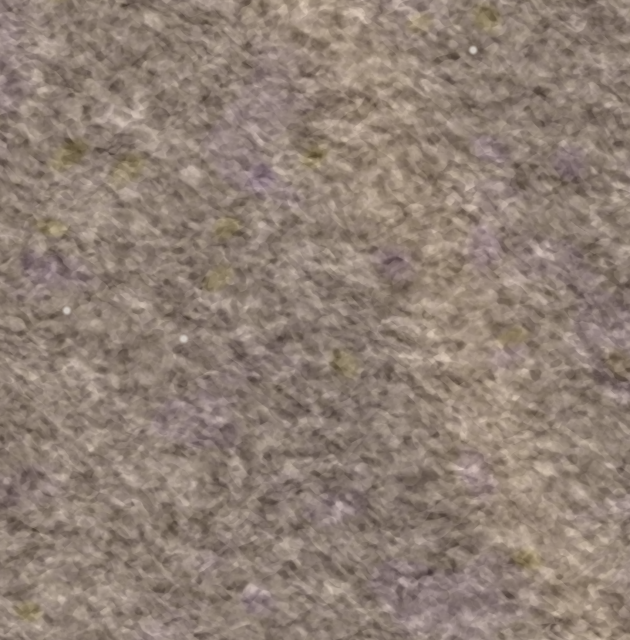
Reproduce this texture procedurally as a Shadertoy shader.

```glsl
// Weathered taupe stone: fine slanted grain, a pale diagonal band, faint violet and olive stains.

const vec3 STONE  = vec3(0.560, 0.502, 0.457);
const vec3 BAND   = vec3(0.055, 0.045, 0.026);
const vec3 SHADE  = vec3(-0.044, -0.040, -0.030);
const vec3 VIOLET = vec3(0.008, -0.006, 0.060);
const vec3 OLIVE  = vec3(-0.025, -0.022, -0.100);
const vec3 GLINT  = vec3(0.90, 0.87, 0.84);

// Three random values per cell
vec3 hash3(vec2 cell) {
    vec3 q = fract(cell.xyx * vec3(0.1031, 0.1030, 0.0973));
    q += dot(q, q.yxz + 33.33);
    return fract((q.xxy + q.yzz) * q.zyx);
}

vec2 rotate(vec2 p, float angle) {
    float c = cos(angle), s = sin(angle);
    return vec2(c * p.x - s * p.y, s * p.x + c * p.y);
}

// Cellular noise with blended borders, centred on zero
float grain(vec2 p, float sharpness) {
    vec2 cell = floor(p), local = fract(p);
    float total = 0.0, weights = 0.0;
    for (int y = -1; y <= 1; y++)
    for (int x = -1; x <= 1; x++) {
        vec2 offset = vec2(x, y);
        vec3 h = hash3(cell + offset);
        vec2 d = offset + h.xy - local;
        float w = exp(-sharpness * dot(d, d));
        total += w * (h.z - 0.5);
        weights += w;
    }
    return total / weights;
}

// Sparse soft round spots; radius is in cells
float spots(vec2 p, float chance, float radius) {
    vec2 cell = floor(p);
    vec3 h = hash3(cell + 71.0);
    vec2 centre = 0.25 + 0.5 * h.xy;
    float d = length(fract(p) - centre);
    return step(h.z, chance) * (1.0 - smoothstep(0.3 * radius, radius, d));
}

// Slow layered sines that bend the grain
vec2 bend(vec2 p) {
    return vec2(sin(p.y * 17.0 + 2.0 * sin(p.x * 9.0)),
                sin(p.x * 21.0 + 2.0 * sin(p.y * 13.0)));
}

// Soft bell falloff
float bell(float d, float width) {
    return exp(-d * d / (width * width));
}

// Brightness of coarse ripples, grains and thin fibres together
float relief(vec2 p) {
    vec2 q = p + 0.006 * bend(p) + 0.0015 * bend(p * 5.0 + 3.0);
    float ripples = grain(rotate(q, 0.12) * vec2(17.0, 40.0), 6.0);
    float clumps  = grain(rotate(q, 0.35) * vec2(42.0, 78.0) + 19.0, 7.0);
    float fibres  = grain(rotate(q, 0.65) * vec2(68.0, 135.0) + 43.0, 7.0);
    float cross   = grain(rotate(q, -0.40) * vec2(82.0, 130.0) + 87.0, 7.0);
    float dust    = grain(p * 190.0 + 11.0, 6.0);
    float sum = 0.10 * ripples + 0.13 * clumps + 0.13 * fibres + 0.12 * cross + 0.05 * dust;
    return sum + 1.3 * sum * abs(sum);
}

void mainImage(out vec4 fragColor, in vec2 fragCoord) {
    vec2 p = fragCoord / iResolution.y;
    vec2 wander = p + 0.02 * bend(p * 0.7);

    // Broad light and dark zones
    float fall = 1.0 - wander.y;
    float bandX = 0.48 + 0.47 * fall + 0.02 * sin(6.28 * fall);
    float band = bell(wander.x - bandX, 0.11);
    float shade = bell(length((wander - vec2(0.60, 0.33)) * vec2(1.0, 0.9)), 0.28);
    float mottle = grain(wander * vec2(7.0, 9.0) + 5.0, 4.0);
    vec3 color = STONE + BAND * band + SHADE * shade * (1.0 - band) + 0.035 * mottle;

    // Stone grain, warmer in the highlights
    color += relief(p) * vec3(1.02, 1.0, 0.97);

    // Violet and olive stains
    float hue = grain(wander * vec2(10.0, 13.0) + 31.0, 5.0);
    float fineHue = grain(p * vec2(55.0, 75.0) + 61.0, 6.0);
    color += VIOLET * (0.5 * smoothstep(0.05, 0.32, hue) * (1.0 - band) + 0.35 * fineHue);
    color += VIOLET * 0.7 * spots(wander * 6.0, 0.16, 0.25);
    color += OLIVE * 0.75 * spots(wander * vec2(7.0, 10.0) + 9.0, 0.12, 0.25);

    // Rare bright crystals
    color = mix(color, GLINT, 0.8 * spots(p * 5.0 + 23.0, 0.08, 0.045));
    fragColor = vec4(clamp(color, 0.0, 1.0), 1.0);
}
```
